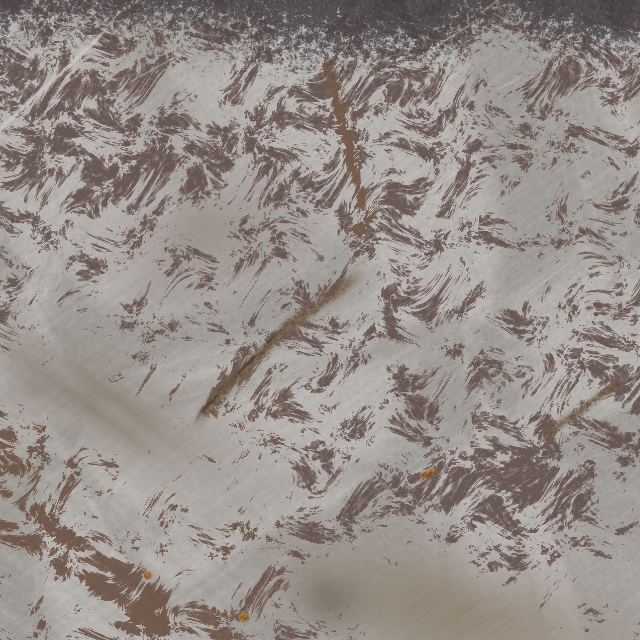
This texture is drawn by a Shadertoy shader. Its source:

```glsl
// Worn sheet metal: brushed grey under ragged rust speckle, a sooty top edge, tan
// stains and scratches. Layered cellular noise is thresholded by a "cover" field,
// so strokes and patches break up into the same rusty grain.

vec2 hash2(vec2 p) {
    return fract(sin(vec2(dot(p, vec2(127.1, 311.7)), dot(p, vec2(269.5, 183.3)))) * 43758.5);
}

mat2 turn(float a) { return mat2(cos(a), sin(a), -sin(a), cos(a)); }

// Distance to the nearest scattered point
float cells(vec2 p) {
    vec2 id = floor(p), f = p - id;
    float d = 2.;
    for (int y = -1; y <= 1; y++)
        for (int x = -1; x <= 1; x++) {
            vec2 o = vec2(x, y), r = o + hash2(id + o) - f;
            d = min(d, dot(r, r));
        }
    return sqrt(d);
}

// Layered cells, centred near zero, positive near the points
float grain(vec2 p, int octaves) {
    float sum = 0., amp = .35;
    for (int i = 0; i < octaves; i++) {
        sum += amp * (.45 - cells(p));
        p = turn(.7) * p * 2.07 + 7.3;
        p += .25 * sin(p.yx * 1.7 + 2. * sin(p * .8));
        amp *= .86;
    }
    return sum;
}

// Layered sines for slow, cloudy variation
float clouds(vec2 p) {
    float sum = 0., amp = .5;
    for (int i = 0; i < 4; i++) {
        p = turn(1.1) * p + 1.3 * sin(p.yx * .9) + 2.1;
        sum += amp * sin(p.x) * cos(p.y);
        p *= 1.8;
        amp *= .6;
    }
    return sum;
}

float blob(vec2 p, vec2 centre, vec2 size, float angle) {
    vec2 q = (p - centre) * turn(angle) / size;
    return exp(-dot(q, q));
}

// Position along a to b (0 to 1), and signed distance across
vec2 along(vec2 p, vec2 a, vec2 b) {
    float len = distance(a, b);
    vec2 d = (b - a) / len;
    p -= a;
    return vec2(dot(p, d) / len, d.x * p.y - d.y * p.x);
}

float stroke(vec2 q, float width) {
    float ends = smoothstep(0., .12, q.x) * (1. - smoothstep(.85, 1., q.x));
    return ends * exp(-q.y * q.y / (width * width));
}

void mainImage(out vec4 fragColor, in vec2 fragCoord) {
    vec2 p = fragCoord / iResolution.y;
    float cloud = clouds(p * 9.), fine = grain(p * 85., 3);
    vec2 wob = p + .004 * vec2(clouds(p * 60.), clouds(p * 60. + 9.));

    // Brushed metal
    vec2 rise = p * turn(.62), fall = p * turn(-.6);
    float brush = cells(rise * vec2(7, 130)) - .45;
    float sweep = cells((fall + vec2(0, .12 * p.x * p.x)) * vec2(4, 50)) - .45;
    float lowLeft = (1. - smoothstep(.3, .55, p.x)) * (1. - smoothstep(.3, .5, p.y));
    float lowRight = smoothstep(.5, .75, p.x) * (1. - smoothstep(.2, .4, p.y));
    vec3 col = mix(vec3(.63, .615, .595), vec3(.72, .705, .695), smoothstep(-.45, .35, cloud));
    col += .035 * brush + .05 * sweep * lowLeft - .09 * fine;

    // Soft tan stains
    float stainLeft = blob(wob, vec2(.17, .36), vec2(.21, .07), -.45);
    float stainLow = blob(wob, vec2(.72, .04), vec2(.24, .075), -.25);
    float stainMid = blob(p, vec2(.33, .64), vec2(.13, .07), .2);
    col = mix(col, vec3(.52, .49, .44), .8 * stainLeft * (.85 + .5 * sweep));
    col = mix(col, vec3(.56, .51, .45), stainLow * (.9 + .3 * brush));
    col = mix(col, vec3(.56, .51, .48), .55 * stainMid);
    col = mix(col, vec3(.43, .4, .35), .6 * blob(wob, vec2(.515, .065), vec2(.05, .04), -.3));

    // Gouges and the thin rust trail
    vec2 gouge = along(wob, vec2(.3, .33), vec2(.575, .58));
    gouge.y -= .016 * sin(3.14 * gouge.x);
    vec2 sideGouge = along(wob, vec2(.84, .31), vec2(.99, .42));
    vec2 trail = along(wob, vec2(.505, .93), vec2(.575, .64));
    float knot = blob(wob, vec2(.562, .642), vec2(.018, .013), .3);

    // Where the rust gathers
    float cover = .06 * cloud + .05 * smoothstep(.55, .95, p.y);
    cover += .17 * blob(p, vec2(.84, .26), vec2(.2, .055), .2);
    cover += .14 * blob(p, vec2(.65, .36), vec2(.025, .05), .2);
    cover += .1 * blob(p, vec2(.76, .44), vec2(.09, .025), .6);
    cover += .1 * blob(p, vec2(.2, .77), vec2(.2, .06), -.1);
    cover += .11 * blob(p, vec2(.48, .17), vec2(.12, .06), .4);
    cover += .15 * blob(p, vec2(.33, .03), vec2(.13, .04), 0.);
    cover += .17 * blob(p, vec2(.02, .28), vec2(.08, .05), -.5);
    for (float i = 0.; i < 2.; i++)
        cover += .25 * stroke(along(wob, vec2(-.06, .27 - .05 * i), vec2(.3, .03 - .04 * i)), .016);
    cover += .19 * stroke(trail, .006) + .3 * knot + .25 * brush * lowRight;
    cover += .12 * stroke(along(wob, vec2(.57, .66), vec2(.625, .44)), .012);
    cover += .17 * stroke(gouge, .015) + .13 * stroke(sideGouge, .012);
    cover -= .22 * stainLeft + .32 * stainLow + .06 * lowLeft;

    // Ragged rust speckle
    float speck = grain(rise * vec2(13, 17) + .3 * sin(p.yx * 40.), 5) + cover - .095;
    vec3 rust = mix(vec3(.49, .42, .4), vec3(.37, .3, .285), smoothstep(0., .2, speck + .5 * fine));
    rust = mix(rust, vec3(.43, .31, .23), min(.8, stroke(trail, .012) + knot + .6 * lowLeft));
    col = mix(col, rust, .88 * smoothstep(-.03, .06, speck));

    // Gouge body, with a shadowed upper side
    float body = max(stroke(gouge, .009), stroke(sideGouge, .006));
    col = mix(col, vec3(.44, .36, .28) + .45 * fine, .85 * body);
    gouge.y -= .004;
    col = mix(col, vec3(.24, .2, .17), .8 * stroke(gouge, .003) * smoothstep(-.1, .12, cloud + fine));

    // Sooty top edge
    float soot = p.y + .05 * cloud + .22 * fine - .035 * (1. - smoothstep(.1, .45, p.x));
    col = mix(col, vec3(.27, .25, .26) + .25 * fine, .9 * smoothstep(.91, .99, soot));

    // Bright scratches: one long, others scattered
    float bright = stroke(along(wob, vec2(-.03, .77), vec2(.18, .965)), .0028);
    for (int i = 0; i < 12; i++) {
        vec2 start = vec2(0, .3) + hash2(vec2(i, 3)) * vec2(1, .7), h = hash2(vec2(i, 8));
        vec2 end = start + (.04 + .07 * h.x) * vec2(1, .5 + .3 * h.y);
        bright += .45 * stroke(along(p, start, end), .0013);
    }
    col = mix(col, vec3(.8, .79, .76), min(.8, bright));

    // Small orange blooms
    float bloom = blob(wob, vec2(.67, .26), vec2(.015, .008), .4);
    bloom += blob(wob, vec2(.23, .1), vec2(.008), 0.) + blob(wob, vec2(.38, .035), vec2(.01), 0.);
    col = mix(col, vec3(.58, .38, .17) + .6 * fine, .85 * smoothstep(.25, .7, bloom));
    fragColor = vec4(clamp(col, 0., 1.), 1);
}
```
